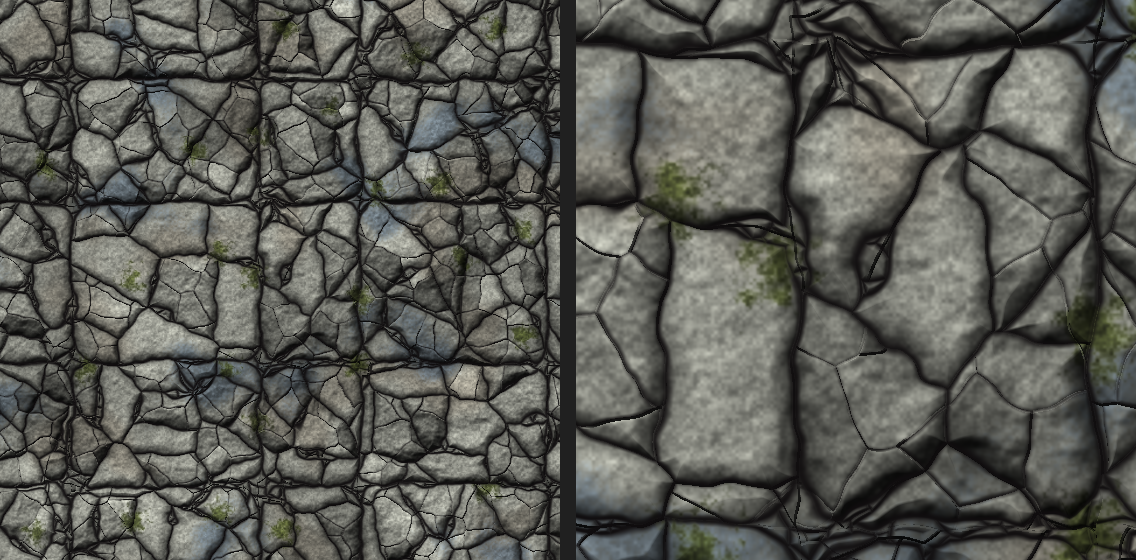
Left: the whole. Right: its middle third, enlarged.
This texture is drawn by a Shadertoy shader. Its source:

```glsl
const vec2 SLAB_ORIGIN = vec2(0.13, 0.135);
const vec2 SLAB_PERIOD = vec2(0.515, 0.505);
const vec2 SLAB_SPLIT = vec2(0.335, 0.22);
const float SLAB_ROUND = 0.035;
const vec2 STONE_SCALE = vec2(8.0, 12.0);
const float SPLIT_SCALE = 17.0;
const float PEBBLE_SCALE = 42.0;
const float JITTER = 0.9;
const float GAP = 0.011;
const float SLOPE_STEP = 0.0015;
const vec3 LIGHT = vec3(-0.3, 0.65, 0.75);
const vec3 STONE = vec3(0.545, 0.55, 0.515);
const vec3 BLUE = vec3(0.3, 0.36, 0.42);
const vec3 EARTH = vec3(0.46, 0.43, 0.38);
const vec3 MOSS = vec3(0.27, 0.31, 0.12);
const vec3 SHADOW = vec3(0.055, 0.045, 0.05);

struct Rock { float height, edge, body, tone; };

float hash(vec2 p) {
    vec3 q = fract(p.xyx * 0.1031);
    q += dot(q, q.yzx + 33.33);
    return fract((q.x + q.y) * q.z);
}

vec2 hash2(vec2 p) { return vec2(hash(p), hash(p + 57.3)); }

float noise(vec2 p) {
    vec2 i = floor(p), f = fract(p);
    f = f * f * (3.0 - 2.0 * f);
    vec2 e = vec2(1, 0);
    return mix(mix(hash(i), hash(i + e), f.x),
               mix(hash(i + e.yx), hash(i + e.xx), f.x), f.y);
}

// Layered sines, roughly -1 to 1
float waves(vec2 p) {
    float sum = 0.0, amp = 0.5;
    for (int i = 0; i < 4; i++) {
        p = mat2(0.8, 0.6, -0.6, 0.8) * p * 1.7 + 1.3;
        sum += amp * sin(p.x + 1.5 * sin(p.y));
        amp *= 0.6;
    }
    return sum;
}

vec2 rotate(vec2 p, float a) {
    return mat2(cos(a), sin(a), -sin(a), cos(a)) * p;
}

vec2 cellPoint(vec2 cell) { return 0.5 + JITTER * (hash2(cell) - 0.5); }

// Cellular noise: border distance, cell hash, offset to the cell point
vec4 cells(vec2 p) {
    vec2 base = floor(p), f = p - base, nearest = vec2(0), id = base;
    float best = 9.0, edge = 1.0;
    for (int k = 0; k < 9; k++) {
        vec2 g = vec2(k % 3 - 1, k / 3 - 1);
        vec2 r = g + cellPoint(base + g) - f;
        if (dot(r, r) < best) { best = dot(r, r); nearest = r; id = base + g; }
    }
    for (int k = 0; k < 9; k++) {
        vec2 g = vec2(k % 3 - 1, k / 3 - 1);
        vec2 r = g + cellPoint(base + g) - f, d = r - nearest;
        if (dot(d, d) > 1e-5) edge = min(edge, dot(0.5 * (r + nearest), normalize(d)));
    }
    return vec4(edge, hash(id + 9.0), nearest);
}

float bevel(float d, float width) {
    float t = 1.0 - clamp(d / width, 0.0, 1.0);
    return 1.0 - t * t;
}

Rock rock(vec2 uv) {
    vec2 p = uv + 0.007 * vec2(waves(uv * 17.0), waves(uv.yx * 17.0 + 4.0));
    p += 0.004 * vec2(noise(uv * 70.0), noise(uv * 70.0 + 40.0));

    // Rounded slabs in alternating wide and narrow columns and rows
    vec2 q = (p - SLAB_ORIGIN) / SLAB_PERIOD;
    vec2 f = fract(q) * SLAB_PERIOD, upper = step(SLAB_SPLIT, f);
    vec2 id = 2.0 * floor(q) + upper;
    vec2 side = min(f - upper * SLAB_SPLIT, mix(SLAB_SPLIT, SLAB_PERIOD, upper) - f);
    float seam = SLAB_ROUND - length(max(SLAB_ROUND - side, 0.0));

    // Stones in each slab, some of them split by thin cracks
    float size = mix(STONE_SCALE.x, STONE_SCALE.y, hash(id + 20.0));
    float turn = 0.4 + 0.7 * hash(id + 31.0);
    vec4 stone = cells(rotate(p, turn) * vec2(1.0, 1.2) * size + id * 13.7);
    vec4 part = cells(rotate(p, -turn) * SPLIT_SCALE + id * 5.1);
    float gap = GAP * smoothstep(0.15, 1.0, waves(p * 13.0));
    float body = min(stone.x / size - gap, seam - 0.001 - 0.6 * gap);
    bool whole = stone.y < 0.3;
    float split = whole ? 0.03 : part.x / SPLIT_SCALE + 0.0005 + 0.002 * part.y;

    // Pebbles fill the wider gaps
    float pebble = cells(p * PEBBLE_SCALE).x / PEBBLE_SCALE;
    float filler = min(pebble, -body - 0.0008);
    float edge = max(min(body, split), filler);

    vec2 tilt = vec2(stone.y, fract(stone.y * 7.3)) - 0.5;
    vec2 facet = whole ? vec2(0) : vec2(part.y, fract(part.y * 7.3)) - 0.5;
    float height = 0.0065 * bevel(body, 0.017) + 0.0015 * bevel(split, 0.005)
        + 0.003 * bevel(seam, SLAB_ROUND) + 0.003 * bevel(filler, 0.006)
        + 0.45 * dot(stone.zw, tilt) / size + 0.5 * dot(part.zw, facet) / SPLIT_SCALE
        + 0.004 * noise(p * 34.0) + 0.002 * noise(p * 95.0) + 0.0007 * noise(uv * 220.0);
    float tone = stone.y + (whole ? 0.5 : part.y);
    return Rock(height, edge, body, tone * 0.5);
}

void mainImage(out vec4 fragColor, in vec2 fragCoord) {
    vec2 uv = fragCoord / iResolution.y;
    Rock r = rock(uv);
    vec2 slope = vec2(rock(uv + vec2(SLOPE_STEP, 0)).height,
                      rock(uv + vec2(0, SLOPE_STEP)).height) - r.height;
    vec3 normal = normalize(vec3(-clamp(slope / SLOPE_STEP, -1.5, 1.5), 1.0));
    float shade = 0.12 + 1.2 * max(dot(normal, normalize(LIGHT)), 0.0);

    // Stone colour with weathering and grain
    float grain = noise(uv * 250.0) + 0.8 * noise(uv * 480.0) - 0.9;
    vec3 color = mix(STONE, EARTH, 0.5 * smoothstep(0.1, 0.8, waves(uv * 8.0 + 5.0)));
    float stain = smoothstep(0.4, 0.9, waves(uv * 7.0 + 11.0) + 0.2 * grain);
    color = mix(color, BLUE, 0.65 * stain);
    color *= (0.84 + 0.32 * r.tone) * (1.0 + 0.17 * waves(uv * 6.0)) * (1.0 + 0.24 * grain);

    // Moss tufts scattered by cell
    vec4 tuft = cells(uv * 7.0 + 3.0);
    float reach = length(tuft.zw) + 0.2 * (noise(uv * 90.0) - 0.5) + 0.1 * grain;
    float moss = step(0.45, tuft.y) * (1.0 - smoothstep(0.02, 0.19, reach));
    color = mix(color, MOSS * (1.0 + 0.6 * grain), 0.75 * moss);

    // Light and crevice shadow
    color *= shade * mix(0.66, 1.0, smoothstep(-0.002, 0.02, r.body));
    float open = smoothstep(-0.0005, 0.0042, r.edge + 0.002 * moss);
    fragColor = vec4(mix(SHADOW + 0.1 * color, color, open), 1.0);
}
```
